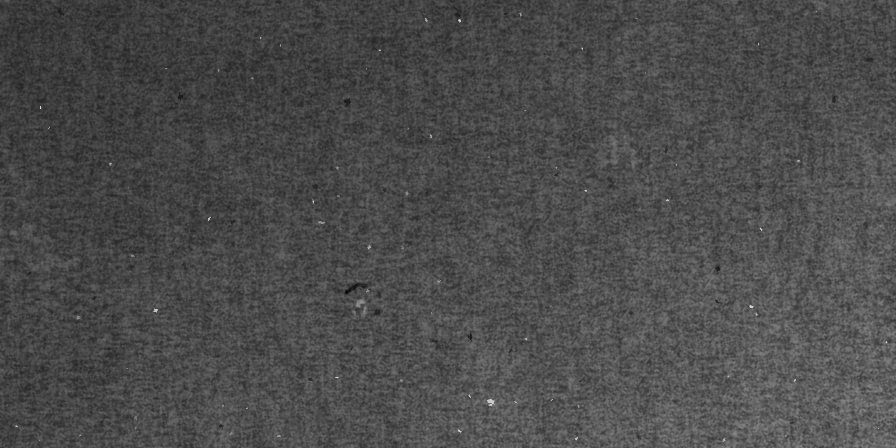
Reproduce this texture procedurally as a WebGL 1 fragment shader.

```glsl
precision highp float;
uniform vec2 u_resolution;

#define GRAIN 0.15
#define WEFT 0.095
#define WARP 0.055
#define PATCHES 0.04
#define WEFT_CELLS vec2(58.0, 190.0)
#define WARP_CELLS vec2(150.0, 22.0)
#define SPECK_CHANCE 0.17
#define PIT_CHANCE 0.15
#define FLAKE_CHANCE 0.13

float hash(vec2 p) {
  vec3 q = fract(vec3(p.xyx) * 0.1031);
  q += dot(q, q.yzx + 33.33);
  return fract((q.x + q.y) * q.z);
}

float noise(vec2 p) {
  vec2 i = floor(p), f = fract(p);
  f = f * f * (3.0 - 2.0 * f);
  return mix(mix(hash(i), hash(i + vec2(1.0, 0.0)), f.x),
             mix(hash(i + vec2(0.0, 1.0)), hash(i + 1.0), f.x), f.y);
}

float fbm(vec2 p) {
  float sum = 0.0, weight = 0.5;
  for (int i = 0; i < 4; i++) {
    sum += weight * noise(p);
    p = mat2(1.6, 1.2, -1.2, 1.6) * p + 7.3;
    weight *= 0.5;
  }
  return sum / 0.9375;
}

mat2 rotation(float a) {
  return mat2(cos(a), sin(a), -sin(a), cos(a));
}

// Sparse ragged blobs, at most one in each grid cell
float specks(vec2 p, float cells, float chance, float size, float seed) {
  vec2 id = floor(p * cells) + seed;
  vec2 center = 0.25 + 0.5 * vec2(hash(id + 3.1), hash(id + 17.7));
  vec2 d = rotation(hash(id + 5.9) * 6.2832) * (fract(p * cells) - center);
  d.y *= 1.0 + 1.4 * hash(id + 9.4);
  float radius = size * cells * mix(0.5, 1.2, hash(id + 23.5));
  float ragged = length(d) + radius * 1.2 * (noise(d / radius * 1.8 + id) - 0.5);
  float soft = 0.8 * cells / u_resolution.y;
  float cover = 1.0 - smoothstep(radius - soft, radius + soft, ragged);
  return cover * step(hash(id + 31.2), chance) * mix(0.35, 1.0, hash(id + 41.8));
}

// Curved dark tear with a pale chip below it
float gouge(vec2 p, vec2 at) {
  vec2 d = rotation(-0.35) * (p - at);
  d += 0.005 * (vec2(noise(p * 90.0), noise(p * 90.0 + 40.0)) - 0.5);
  float line = abs(d.y + 9.0 * d.x * d.x - 0.006);
  float tear = (1.0 - smoothstep(0.002, 0.007, line))
             * (1.0 - smoothstep(0.022, 0.032, abs(d.x)));
  vec2 c = (p - at - vec2(0.008, -0.042)) * vec2(1.0, 0.7);
  float chip = (1.0 - smoothstep(0.008, 0.022, length(c)))
             * smoothstep(0.3, 0.7, noise(p * 110.0));
  return 0.25 * chip - 0.2 * tear;
}

void main() {
  vec2 p = gl_FragCoord.xy / u_resolution.y;
  vec2 uv = gl_FragCoord.xy / u_resolution;

  // Uneven light, brightest at the lower right
  float light = mix(mix(0.272, 0.395, uv.x), mix(0.225, 0.285, uv.x), uv.y);

  // Woven threads whose strength drifts over the cloth
  float wear = fbm(p * 3.5 + 11.0);
  float weft = noise(p * WEFT_CELLS) - 0.5;
  float warp = noise(p * WARP_CELLS + 60.0) - 0.5;
  float grain = noise(rotation(0.6) * p * 245.0 + 90.0) - 0.5;
  float bands = noise(p * vec2(16.0, 1.8) + 25.0) - 0.5;
  float texture = GRAIN * grain
                + WEFT * weft * mix(0.6, 1.4, wear)
                + WARP * warp * mix(1.4, 0.6, wear)
                + PATCHES * (fbm(p * 6.0) - 0.5) + 0.02 * bands;
  float tone = light + texture * light / 0.3;

  // Pale scuffs gathered in clouds
  float scuff = smoothstep(0.62, 0.8, fbm(p * 5.0 + 50.0));
  tone += 0.08 * scuff * smoothstep(0.45, 0.8, noise(p * 75.0));

  // Dust, pits and chips
  tone += gouge(p, vec2(0.795, 0.355));
  float lower = mix(1.3, 0.5, uv.y);
  tone = mix(tone, 0.09, 0.9 * specks(p, 11.0, PIT_CHANCE, 0.0065, 71.0));
  tone = mix(tone, 0.85, specks(p, 15.0, SPECK_CHANCE * lower, 0.0034, 13.0));
  tone = mix(tone, 0.82, specks(p, 5.0, FLAKE_CHANCE * lower, 0.0068, 37.0));

  gl_FragColor = vec4(vec3(clamp(tone, 0.0, 1.0)), 1.0);
}
```
